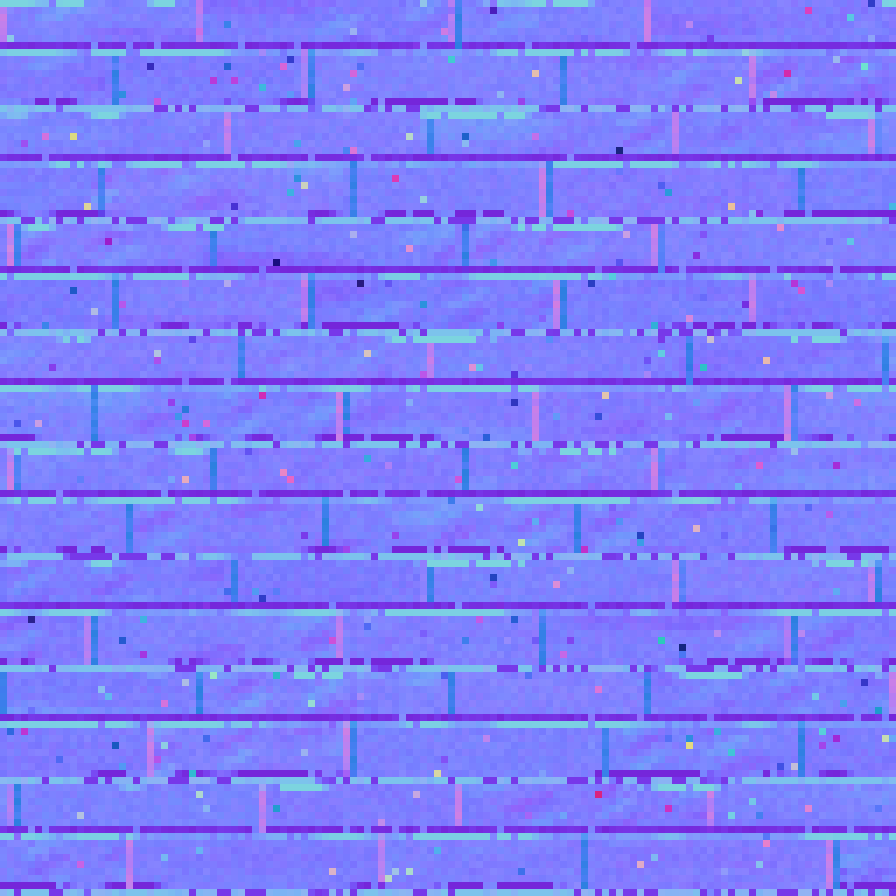
This texture map is drawn by a three.js fragment shader. Its source:

```glsl
varying vec2 vUv;

const float TEXELS = 128.0;       // texels across the canvas
const float COURSE_H = 8.0;       // texels per brick course
const float COURSES = 16.0;
const float PAIR_W = 64.0;        // one short and one long brick
const float SHORT_W = 28.0;
const float COURSE_STEP = 16.0;   // sideways step of each course
const float SHIFTED_COURSE = 13.0;
const float EXTRA_SHIFT = 5.0;
const float DOWN_TILT = -0.70;    // violet lower edges
const float UP_TILT = 0.66;       // teal upper edges
const float RIGHT_TILT = 0.62;    // pink sides
const float LEFT_TILT = -0.66;    // blue sides
const float GRAIN = 0.13;
const float BRICK_TILT = 0.07;
const float PATCH_TILT = 0.20;
const float SPECK_SHARE = 0.022;
const float TAU = 6.28318;

float hash(vec2 p) {
  vec3 q = fract(vec3(p.xyx) * 0.1031);
  q += dot(q, q.yzx + 33.33);
  return fract((q.x + q.y) * q.z);
}

// Uneven runs along a course, about 0 to 1
float runs(float x, float seed) {
  float a = TAU * x / TEXELS;
  float phase = TAU * hash(vec2(seed, 3.7));
  return 0.5 + 0.26 * sin(2.0 * a + phase) + 0.18 * sin(5.0 * a + phase * 2.3)
       + 0.12 * sin(11.0 * a + phase * 4.1);
}

// Slanting scrapes from layered sines that tile
float scrapes(vec2 p) {
  vec2 a = TAU * p / TEXELS;
  float bend = 1.4 * sin(2.0 * a.x + 3.0 * a.y);
  float broad = sin(3.0 * a.x - 5.0 * a.y + bend);
  float fine = sin(5.0 * a.x + 14.0 * a.y + 2.0 * bend);
  return broad * fine;
}

// Tilt of a brick face: lean, scrapes, grain and specks
vec2 faceTilt(vec2 texel, vec2 brick) {
  vec2 grain = vec2(hash(texel + 11.3), hash(texel + 57.9)) - 0.5;
  vec2 lean = vec2(hash(brick + 21.0), hash(brick + 42.0)) - 0.5;
  float wave = scrapes(texel + 9.0 * lean);
  float scraped = sign(wave) * smoothstep(0.35, 0.9, abs(wave));
  vec2 tilt = grain * GRAIN + lean * BRICK_TILT;
  tilt += vec2(-0.3, 1.0) * scraped * PATCH_TILT * hash(brick + 8.0);
  float speck = step(hash(texel + 83.1), SPECK_SHARE);
  return tilt + speck * 3.5 * grain.yx * vec2(0.45, 0.4);
}

// Pink and blue sides of an upright joint, either of which may be worn off
vec2 sideTilt(vec2 face, float along, vec2 texel, vec2 brick) {
  float kind = hash(brick + 64.0);
  float wear = mix(0.6, 1.0, hash(texel + 31.0));
  float pink = (1.0 - smoothstep(0.5, 0.75, kind)) * wear;
  float blue = smoothstep(0.2, 0.45, kind) * wear;
  if (along < 0.5) return mix(face, vec2(RIGHT_TILT, 0.0), pink);
  if (along < 1.5) return mix(face, vec2(LEFT_TILT, 0.0), blue);
  return face;
}

// Lower and upper edges: crisp and ragged bed joints take turns
vec2 bedTilt(vec2 tilt, float down, float even, vec2 texel, float course) {
  float run = runs(texel.x, course + 5.0 * down);
  float chip = hash(texel + 17.0);
  vec2 up = vec2(-0.03, UP_TILT);
  vec2 under = vec2(-0.08, DOWN_TILT);
  if (down > COURSE_H - 1.5) {
    float crisp = mix(0.8, 1.0, chip) * step(0.06, chip);
    float ragged = smoothstep(0.48, 0.66, run) * step(0.2, chip);
    return mix(tilt, under, mix(ragged, crisp, even));
  }
  if (down < 0.5) {
    float lit = smoothstep(0.36, 0.62, run);
    if (even < 0.5) return mix(tilt, up, mix(0.3, 0.95, lit) * step(0.12, chip));
    vec2 broken = mix(under * 0.8, vec2(0.3 * (chip - 0.5), 0.4), step(0.38, chip));
    return mix(broken, up * 0.8, lit * step(0.3, hash(texel + 71.0)));
  }
  if (down < 1.5) {
    float spill = smoothstep(0.62, 0.78, run) * even;
    return mix(tilt, up, spill * step(0.15, chip));
  }
  return tilt;
}

void main() {
  // Texel column, and row counted from the top
  vec2 texel = floor(vUv * TEXELS);
  texel.y = TEXELS - 1.0 - texel.y;

  // Course and row inside it
  float row = mod(texel.y + 1.0, TEXELS);
  float course = floor(row / COURSE_H);
  float down = row - course * COURSE_H;
  float even = 1.0 - mod(course, 2.0);

  // Short and long bricks, stepped sideways by course
  float jitter = floor(3.0 * hash(vec2(course, 90.0))) - 1.0;
  float start = COURSE_STEP * course + EXTRA_SHIFT * step(SHIFTED_COURSE, course) + jitter;
  float x = mod(texel.x - start, TEXELS);
  float pair = floor(x / PAIR_W);
  float along = x - pair * PAIR_W;
  float isLong = step(SHORT_W, along);
  along -= isLong * SHORT_W;
  vec2 brick = vec2(2.0 * pair + isLong, mod(course, COURSES));

  vec2 tilt = faceTilt(texel, brick);
  tilt = sideTilt(tilt, along, texel, brick);
  tilt = bedTilt(tilt, down, even, texel, course);

  // Surface direction packed as colour
  float facing = sqrt(max(0.0, 1.0 - dot(tilt, tilt)));
  gl_FragColor = vec4(0.5 + 0.5 * vec3(tilt, facing), 1.0);
}
```
